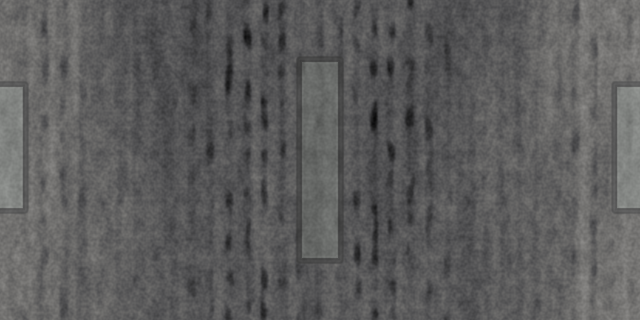
This pattern is drawn by a WebGL 1 fragment shader. Its source:

```glsl
precision highp float;
// Weathered grey wall with vertical streaks and alternating tall and short framed panels.

uniform vec2 u_resolution;

// Lengths are in canvas heights; one panel stands at each whole x.
const float PERIOD = 2.0;
const vec2 TALL_HALF = vec2(0.073, 0.323);
const vec2 SHORT_HALF = vec2(0.088, 0.206);
const float TALL_Y = 0.5;
const float SHORT_Y = 0.539;
const float CORNER = 0.012;
const float FRAME_WIDTH = 0.0165;
const float FRAME_DARKEN = 0.78;
const float PANEL_LIFT = 0.06;
const float WALL_DARK = 0.346;
const float WALL_LIGHT = 0.432;
const float COLUMN_RATE = 17.5;
const float COLUMN_START = 0.885;
const float STREAK_DEPTH = 0.05;
const float COLUMN_DEPTH = 0.014;
const float STAIN_DEPTH = 0.17;
const float SMUDGE_DEPTH = 0.062;
const float GRAIN_DEPTH = 0.05;
const float SEAM_Y = 0.25;
const vec3 COOL_TINT = vec3(0.992, 0.992, 1.016);
const vec3 WARM_TINT = vec3(1.008, 1.0, 0.985);
const vec3 PANEL_TINT = vec3(0.99, 1.01, 0.99);

vec2 gradientAt(vec2 cell) {
  float h = fract(sin(dot(cell, vec2(127.1, 311.7))) * 43758.55);
  return vec2(cos(6.2832 * h), sin(6.2832 * h));
}

// Gradient noise that wraps in x with the pattern; scale.x must be whole.
float noise(vec2 p, vec2 scale, float seed) {
  p *= scale;
  vec2 i = floor(p);
  vec2 f = p - i;
  vec2 u = f * f * f * (f * (f * 6.0 - 15.0) + 10.0);
  float wrap = PERIOD * scale.x;
  float x0 = mod(i.x, wrap);
  float x1 = mod(i.x + 1.0, wrap);
  float y0 = i.y + seed;
  float a = dot(gradientAt(vec2(x0, y0)), f);
  float b = dot(gradientAt(vec2(x1, y0)), f - vec2(1.0, 0.0));
  float c = dot(gradientAt(vec2(x0, y0 + 1.0)), f - vec2(0.0, 1.0));
  float d = dot(gradientAt(vec2(x1, y0 + 1.0)), f - 1.0);
  return mix(mix(a, b, u.x), mix(c, d, u.x), u.y);
}

float roundedBox(vec2 p, vec2 halfSize, float radius) {
  vec2 q = abs(p) - halfSize + radius;
  return length(max(q, 0.0)) + min(max(q.x, q.y), 0.0) - radius;
}

float bump(float x, float center, float width) {
  float t = (x - center) / width;
  return exp(-t * t);
}

// Broad light and dark areas, brightest around the short panels.
float wallShade(vec2 p) {
  float away = abs(mod(p.x, PERIOD) - 1.0);
  float shade = mix(WALL_DARK, WALL_LIGHT, smoothstep(0.45, 1.0, away));
  shade += 0.035 * smoothstep(0.55, 1.0, p.x - 1.0) * abs(p.y * 2.0 - 1.0);
  return shade + 0.03 * noise(p, vec2(3.0, 2.0), 11.0);
}

// Streaks, columns of soft stains, smudges and grain.
float wallWear(vec2 p) {
  float away = abs(mod(p.x, PERIOD) - 1.0);
  float band = 0.25 + bump(away, 0.2, 0.15) + 0.5 * bump(away, 0.83, 0.08);
  float sway = 0.012 * noise(p, vec2(5.0, 0.8), 19.0);
  float column = cos(6.2832 * COLUMN_RATE * (p.x - COLUMN_START + sway));
  float streaks = noise(p, vec2(14.0, 0.7), 31.0) + noise(p, vec2(36.0, 1.6), 53.0);
  float stains = smoothstep(0.0, 0.6, noise(p, vec2(19.0, 12.0), 71.0) + 0.12 * column);
  stains *= smoothstep(-0.5, 0.9, column);
  float smudges = noise(p, vec2(22.0, 13.0), 97.0) + 0.8 * noise(p, vec2(45.0, 28.0), 137.0);
  float grain = noise(p, vec2(70.0, 64.0), 211.0) + noise(p, vec2(113.0, 109.0), 307.0);
  return STREAK_DEPTH * streaks - COLUMN_DEPTH * column * band
    - STAIN_DEPTH * stains * band + SMUDGE_DEPTH * smudges + GRAIN_DEPTH * grain;
}

void main() {
  vec2 p = gl_FragCoord.xy / u_resolution.y;
  float soft = max(0.75 / u_resolution.y, 0.0015);

  // Wall with one faint horizontal seam, cool in the dark and warm in the light.
  float shade = wallShade(p);
  float wear = wallWear(p);
  float seam = bump(p.y, SEAM_Y, 0.004) * smoothstep(-0.1, 0.3, noise(p, vec2(3.0, 1.0), 251.0));
  float wall = shade + wear - 0.02 * seam;
  vec3 color = wall * mix(COOL_TINT, WARM_TINT, smoothstep(0.28, 0.45, wall));

  // Alternate tall and short panels.
  float column = floor(p.x + 0.5);
  float isTall = mod(column, 2.0);
  vec2 center = vec2(column, mix(SHORT_Y, TALL_Y, isTall));
  float edge = roundedBox(p - center, mix(SHORT_HALF, TALL_HALF, isTall), CORNER);
  float inner = edge + FRAME_WIDTH;

  // Dark frame with a paler ridge along its middle.
  float ridge = bump(edge, -0.45 * FRAME_WIDTH, 0.003);
  float frameShade = (shade + 0.5 * wear) * (FRAME_DARKEN + 0.07 * ridge);
  color = mix(color, vec3(frameShade), 1.0 - smoothstep(-soft, 2.0 * soft, edge));

  // Pale face with softened wear and a thin lit rim.
  float rim = bump(inner, -0.004, 0.003);
  float face = shade + PANEL_LIFT + 0.02 * (1.0 - isTall) + 0.7 * wear + 0.025 * rim;
  color = mix(color, face * PANEL_TINT, 1.0 - smoothstep(-soft, soft, inner));

  gl_FragColor = vec4(clamp(color, 0.0, 1.0), 1.0);
}
```
